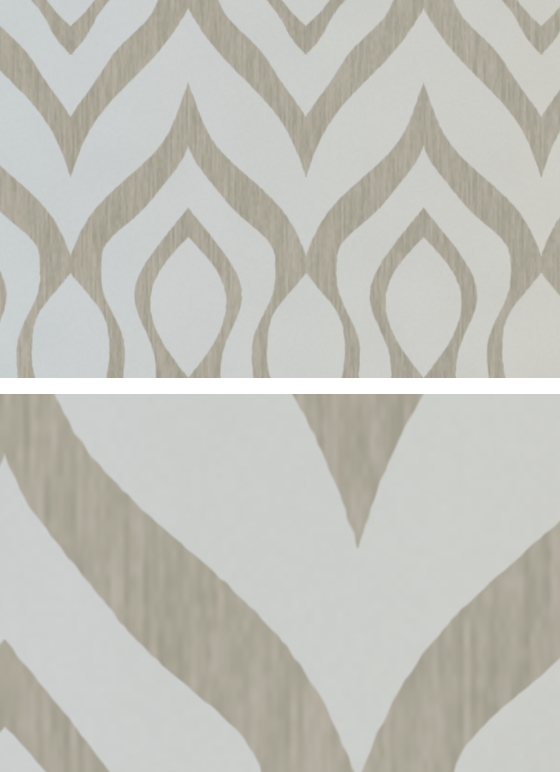
Top, the full canvas; bottom, a detail of the centre.
This pattern is drawn by a Shadertoy shader. Its source:

```glsl
// Woven ikat fabric: nested flame chevrons and ogees in linen thread on a pale ground.
// Each contour is a half-width varying with height, a slope plus a short sine series,
// mirrored about the peak columns; vertical noise streaks make the threads.

const float PI = 3.14159265;

float hash(vec2 p) {
    vec3 q = fract(vec3(p.xyx) * 0.1031);
    q += dot(q, q.yzx + 33.33);
    return fract((q.x + q.y) * q.z);
}

float noise(vec2 p) {
    vec2 cell = floor(p), f = fract(p);
    f = f * f * (3.0 - 2.0 * f);
    return mix(mix(hash(cell), hash(cell + vec2(1, 0)), f.x),
               mix(hash(cell + vec2(0, 1)), hash(cell + vec2(1, 1)), f.x), f.y);
}

// Half-width of a contour at depth y; span = top and bottom, ends = widths there.
// Outside the span the width runs off linearly so that tips stay clean.
float contour(float y, vec2 span, vec2 ends, vec4 waves) {
    float raw = (y - span.x) / (span.y - span.x);
    float t = clamp(raw, 0.0, 1.0);
    vec4 harmonics = sin(PI * t * vec4(1, 2, 3, 4));
    return mix(ends.x, ends.y, t) + dot(waves, harmonics) + 3.0 * (raw - t);
}

// Antialiased coverage of the positive side.
float cover(float d) {
    float w = fwidth(d) * 0.8 + 0.003;
    return smoothstep(-w, w, d);
}

void mainImage(out vec4 fragColor, in vec2 fragCoord) {
    vec2 uv = fragCoord / iResolution.y;
    float y = 1.0 - uv.y;

    // Mirrored repeat: u is 0 on the peak columns and 1 on the valley columns.
    float u = 2.0 * abs(fract((uv.x - 0.498) / 0.6225 + 0.5) - 0.5);
    u += 0.008 * (noise(uv * vec2(150.0, 90.0)) - 0.5);

    // Small V and upper chevron
    float smallInner = contour(y, vec2(0.0, 0.069), vec2(0.795, 1.0), vec4(-0.012, 0.0, 0.0, 0.0));
    float smallOuter = contour(y, vec2(0.0, 0.145), vec2(0.665, 1.0), vec4(-0.008, 0.015, 0.0, 0.0));
    float upperTop = contour(y, vec2(0.0, 0.309), vec2(0.255, 1.0), vec4(0.018, -0.013, -0.018, -0.011));
    float upperBase = contour(y, vec2(0.023, 0.469), vec2(0.0, 1.0), vec4(0.083, -0.056, -0.008, 0.001));

    // Lower chevron, flowing into the stems beside the teardrop
    float lowerTop = contour(y, vec2(0.218, 0.676), vec2(0.0, 1.0), vec4(-0.052, -0.087, 0.016, 0.008));
    float shoulder = contour(y, vec2(0.386, 0.695), vec2(0.0, 0.739), vec4(-0.004, -0.052, 0.02, -0.016));
    float stem = contour(y, vec2(0.695, 1.0), vec2(0.739, 0.553), vec4(-0.026, 0.044, 0.006, -0.002));
    float lowerBase = y < 0.695 ? shoulder : stem;
    float teardrop = contour(y, vec2(0.722, 1.0), vec2(0.0, 0.304), vec4(0.154, 0.003, -0.004, -0.005));

    // Ogee ring under each peak
    float ringOuter = contour(y, vec2(0.55, 1.0), vec2(0.0, 0.273), vec4(0.287, 0.039, -0.031, 0.005));
    float ringInner = contour(y, vec2(0.627, 1.0), vec2(0.0), vec4(0.326, 0.016, 0.004, 0.0));

    // Nested contours alternate between thread and ground.
    float band = cover(smallInner - u) - cover(smallOuter - u)
               + cover(upperTop - u) - cover(upperBase - u)
               + cover(lowerTop - u) - cover(lowerBase - u)
               - cover(teardrop - (1.0 - u))
               + cover(ringOuter - u) - cover(ringInner - u);
    band = clamp(band, 0.0, 1.0);

    // Ground: cool on the left, warmer on the right, faintly mottled
    float across = fragCoord.x / iResolution.x;
    vec3 ground = mix(vec3(0.79, 0.81, 0.815), vec3(0.805, 0.803, 0.775), across);
    ground += 0.012 * (noise(uv * 9.0) - 0.5) + 0.01 * (noise(uv * 150.0) - 0.5);

    // Thread: long vertical streaks with a fine weave
    float streak = 0.65 * noise(uv * vec2(170.0, 16.0)) + 0.35 * noise(uv * vec2(190.0, 80.0) + 37.0);
    vec3 thread = mix(vec3(0.625, 0.61, 0.55), vec3(0.72, 0.70, 0.65), streak);
    thread += 0.02 * (noise(uv * 5.0 + 11.0) - 0.5);

    fragColor = vec4(mix(ground, thread, band), 1.0);
}
```
